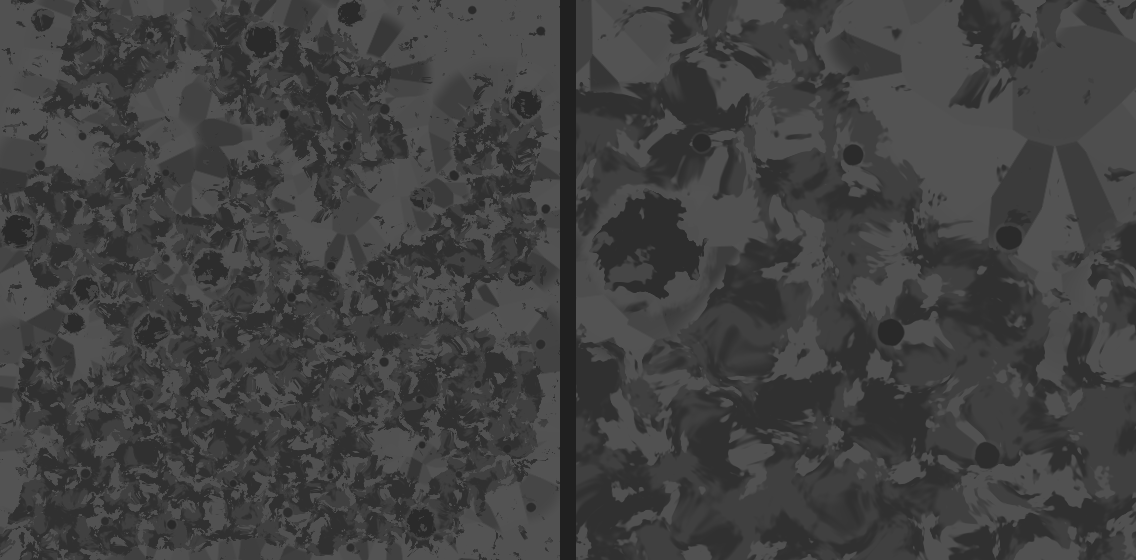
Left: the whole. Right: its middle third, enlarged.
Write a Shadertoy shader that draws this texture.

```glsl
// Charcoal crust: speckled clusters, radial shards in the gaps, and dark round pits.
const float LIGHT = 0.318;        // bare ground
const float MID = 0.252;          // thin speckle
const float DARK = 0.190;         // dense speckle
const float PIT = 0.160;          // round pits
const float CLUSTER_SCALE = 7.0;
const float CLUSTER_LEVEL = 0.43; // lower gives more crust
const float GRAIN_SCALE = 62.0;
const float SHARD_GRID = 58.0;
const int SHARD_REACH = 5;
const float SHARD_DEPTH = 0.12;   // darkest shard below LIGHT
const float PIT_GRID = 9.0;
const float BIG_PITS = 0.17;      // share of cells with a large pit
const float SMALL_PITS = 0.50;    // share of cells with a small pit

// Integer hash giving two values in 0..1
vec2 hash2(vec2 cell, int seed) {
    uvec2 q = uvec2(ivec2(cell) + ivec2(4096 + seed * 131, 4096 + seed * 57));
    q = q * 1664525u + 1013904223u;
    q.x += q.y * 1664525u;
    q.y += q.x * 1664525u;
    q ^= q >> 16u;
    q.x += q.y * 1664525u;
    q.y += q.x * 1664525u;
    q ^= q >> 16u;
    return vec2(q & 65535u) / 65535.0;
}

float noise(vec2 p) {
    vec2 i = floor(p), f = fract(p);
    f = f * f * (3.0 - 2.0 * f);
    float low = mix(hash2(i, 0).x, hash2(i + vec2(1, 0), 0).x, f.x);
    float high = mix(hash2(i + vec2(0, 1), 0).x, hash2(i + vec2(1, 1), 0).x, f.x);
    return mix(low, high, f.y);
}

float fbm(vec2 p, int octaves) {
    float sum = 0.0, total = 0.0, amp = 1.0;
    for (int i = 0; i < octaves; i++) {
        sum += amp * noise(p);
        total += amp;
        amp *= 0.62;
        p = mat2(1.6, 1.2, -1.2, 1.6) * p + 17.3;
    }
    return sum / total;
}

// Positive inside the crust, negative in the gaps and along the border
float clusterDepth(vec2 p) {
    vec2 border = min(p, 1.0 - p);
    float rim = 1.0 - smoothstep(-0.01, 0.07, min(border.x, border.y));
    return fbm(p * CLUSTER_SCALE + 3.7, 2) - CLUSTER_LEVEL - 0.3 * rim;
}

// Voronoi cells whose sites lie only in the crust, so they fan out across gaps
float shardTone(vec2 p, float pixel) {
    vec2 base = floor(p * SHARD_GRID), nearSite = vec2(9.0), nextSite = vec2(9.0);
    float nearD = 9.0, nextD = 9.0, nearTone = LIGHT, nextTone = LIGHT;
    for (int y = -SHARD_REACH; y <= SHARD_REACH; y++)
    for (int x = -SHARD_REACH; x <= SHARD_REACH; x++) {
        vec2 cell = base + vec2(x, y);
        vec2 site = (cell + hash2(cell, 1)) / SHARD_GRID;
        float d = distance(p, site);
        if (d >= nextD || clusterDepth(site) < 0.0) continue;
        float shade = hash2(cell, 2).x;
        float tone = LIGHT + 0.008 - SHARD_DEPTH * shade * shade * shade;
        if (d < nearD) {
            nextD = nearD; nextSite = nearSite; nextTone = nearTone;
            nearD = d; nearSite = site; nearTone = tone;
        } else {
            nextD = d; nextSite = site; nextTone = tone;
        }
    }
    float gap = max(distance(nearSite, nextSite), 0.0001);
    float seam = (nextD * nextD - nearD * nearD) / (2.0 * gap);
    float tone = mix(nextTone, nearTone, 0.5 + 0.5 * smoothstep(0.0, pixel, seam));
    return mix(tone, LIGHT, smoothstep(0.055, 0.085, nearD));
}

// Round pits: rough large ones with a pale halo, smooth small ones
float addPits(float tone, vec2 p, float grain, float pixel) {
    vec2 base = floor(p * PIT_GRID);
    for (int y = -1; y <= 1; y++)
    for (int x = -1; x <= 1; x++) {
        vec2 cell = base + vec2(x, y);
        vec2 pick = hash2(cell, 3), look = hash2(cell, 4);
        if (pick.x > BIG_PITS + SMALL_PITS) continue;
        bool big = pick.x < BIG_PITS;
        float radius = big ? mix(0.018, 0.031, pick.y) : mix(0.005, 0.009, pick.y);
        vec2 center = (cell + 0.15 + 0.7 * hash2(cell, 5)) / PIT_GRID;
        float d = distance(p, center);
        float rough = (grain - 0.5) * radius * (big ? 1.1 : 0.5);
        float halo = 1.0 - smoothstep(1.15 * radius, 1.35 * radius, d + 0.5 * rough);
        tone = mix(tone, LIGHT, halo * (big ? look.x : 0.4 * look.x));
        float fill = 1.0 - smoothstep(-pixel, pixel, d + rough - radius);
        float holes = big ? 0.7 * (1.0 - smoothstep(0.34, 0.41, grain)) : 0.0;
        tone = mix(tone, PIT + 0.02 * look.y, fill * (1.0 - holes));
    }
    return tone;
}

void mainImage(out vec4 fragColor, in vec2 fragCoord) {
    vec2 p = fragCoord / iResolution.xy;
    float pixel = 1.0 / iResolution.y;
    float depth = clusterDepth(p);

    // Ground and shards
    float tone = LIGHT;
    if (depth < 0.04)
        tone = mix(shardTone(p, pixel), LIGHT, smoothstep(0.0, 0.04, depth));

    // Curdled speckle, thinning out toward the cluster edges
    vec2 warp = vec2(noise(p * 40.0), noise(p * 40.0 + 31.0)) - 0.5;
    vec2 q = p * GRAIN_SCALE + 1.2 * warp;
    float grain = fbm(q, 4);
    float density = fbm(q * 0.75 + 71.0, 4);
    float level = mix(0.70, 0.41, smoothstep(-0.05, 0.07, depth));
    float cover = smoothstep(level - 0.035, level + 0.035, grain);
    float speckle = mix(MID, DARK, smoothstep(0.40, 0.56, density));
    tone = mix(tone, speckle, cover);

    tone = addPits(tone, p, grain, pixel);
    fragColor = vec4(vec3(tone), 1.0);
}
```
